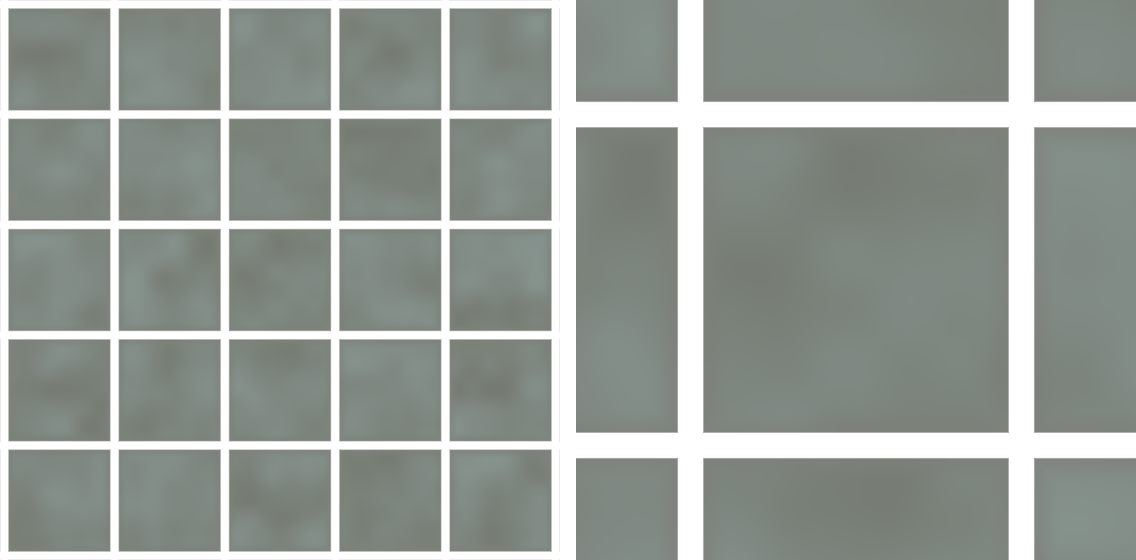
Left: the whole. Right: its middle third, enlarged.
Reproduce this pattern procedurally as a WebGL 1 fragment shader.

```glsl
precision highp float;
// Five by five square grey-green glazed tiles with cloudy tone and white joints.

uniform vec2 u_resolution;

float hash(vec2 p) {
  vec3 q = fract(p.xyx * vec3(0.1031, 0.1030, 0.0973));
  q += dot(q, q.yzx + 33.33);
  return fract((q.x + q.y) * q.z);
}

float valueNoise(vec2 p) {
  vec2 cell = floor(p);
  vec2 f = fract(p);
  f = f * f * (3.0 - 2.0 * f);
  float low = mix(hash(cell), hash(cell + vec2(1.0, 0.0)), f.x);
  float high = mix(hash(cell + vec2(0.0, 1.0)), hash(cell + vec2(1.0, 1.0)), f.x);
  return mix(low, high, f.y);
}

void main() {
  vec2 uv = gl_FragCoord.xy / u_resolution;
  float pixel = 1.0 / min(u_resolution.x, u_resolution.y);

  // Joints also frame the canvas, so five pitches plus one joint span it.
  float joint = 0.0152;
  float pitch = (1.0 - joint) / 5.0;
  vec2 grid = (uv - 0.5 * joint) / pitch;
  vec2 tile = floor(grid);
  vec2 local = fract(grid) - 0.5;

  // Distance inward from the nearest tile edge.
  vec2 inset = 0.5 * (pitch - joint) - abs(local) * pitch;
  float depth = min(inset.x, inset.y);

  // Each tile samples its own patch of soft clouds.
  vec2 seed = tile * 17.0 + 40.0 + floor(9.0 * vec2(hash(tile + 3.0), hash(tile + 71.0)));
  vec2 p = local * 3.0 + seed;
  float cloud = 0.75 * valueNoise(p) + 0.25 * valueNoise(p * 1.9 + 211.0);
  vec3 glaze = mix(vec3(0.455, 0.475, 0.44), vec3(0.53, 0.58, 0.56), cloud);

  // The glaze thins to a neutral grey at the rim.
  float rim = 1.0 - smoothstep(0.0, 0.016, depth);
  glaze = mix(glaze, vec3(0.49, 0.505, 0.475), 0.6 * rim);

  float coverage = smoothstep(-pixel, pixel, depth);
  gl_FragColor = vec4(mix(vec3(1.0), glaze, coverage), 1.0);
}
```
